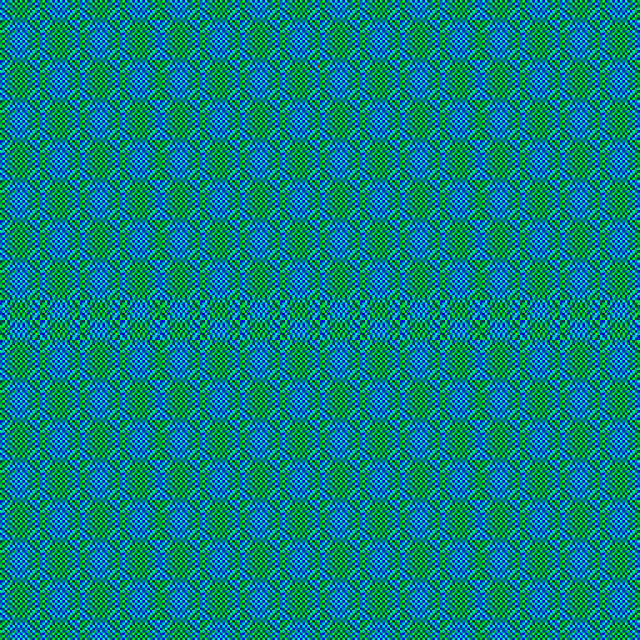
Reproduce this pattern procedurally as a Shadertoy shader.

```glsl
// Woven dot checker of green and blue oval cells with mirrored seams.

const float REPEATS = 16.0;          // cells across and down
const float DOTS_PER_CELL = 16.0;    // fine dots along one cell side
const float CORE_WIDTH = 0.66;       // half width of the cell core
const float CORE_HEIGHT = 0.97;      // half height of the cell core
const float EDGE_DITHER = 0.85;      // how far dots mix across a core edge
const float RING_RATE = 5.0;         // phase turn of the dots from a cell centre
const float DOT_GAIN = 1.7;          // steepness of the dot contrast
const float DOT_LIMIT = 1.1;         // strongest dot contrast
const int SAMPLES = 3;               // smoothing samples per pixel side

const vec3 BLUE_LOW   = vec3(0.00, 0.08, 0.79);
const vec3 BLUE_MID   = vec3(0.00, 0.37, 0.66);
const vec3 BLUE_HIGH  = vec3(0.00, 0.86, 0.75);
const vec3 GREEN_LOW  = vec3(0.00, 0.22, 0.29);
const vec3 GREEN_MID  = vec3(0.00, 0.57, 0.27);
const vec3 GREEN_HIGH = vec3(0.00, 0.91, 0.22);

const vec3 FLECK_COLOR = vec3(0.65, 0.05, 0.20);
const vec2 FLECK_DOT = vec2(127.0, 229.0);   // the one stray dot

// Three-stop ramp; tone runs from -DOT_LIMIT to DOT_LIMIT.
vec3 toneRamp(vec3 low, vec3 mid, vec3 high, float tone) {
    return tone < 0.0 ? mix(mid, low, -tone) : mix(mid, high, tone);
}

// Alternating sign, +1 or -1, from an integer.
float alternate(float n) {
    return 2.0 * mod(n, 2.0) - 1.0;
}

// Rounded core: positive inside, negative in the border around it.
float cellCore(vec2 q) {
    float u = abs(q.x) / CORE_WIDTH;
    float v = abs(q.y) / CORE_HEIGHT;
    return 1.0 - pow(u, 2.5) - pow(v, 5.0);
}

vec3 weave(vec2 p) {
    vec2 dotId = floor(p * REPEATS * DOTS_PER_CELL);

    // Rows are shifted by half a cell.
    vec2 grid = (dotId + 0.5) / DOTS_PER_CELL + vec2(0.0, 0.5);
    vec2 cell = floor(grid);
    vec2 q = 2.0 * fract(grid) - 1.0;

    // The middle row is split into two short rows.
    if (cell.y == 0.5 * REPEATS) q.y = 2.0 * abs(q.y) - 1.0;

    // Sides swap at the quarter seams and at the horizontal midline.
    float sideFlip = step(abs(p.x - 0.5), 0.25);
    float lowerFlip = step(p.y, 0.5);
    float side = alternate(cell.x + cell.y + sideFlip + lowerFlip);

    // Fine checker: brightness and hue beat a quarter turn apart in rings.
    float checker = alternate(dotId.x + dotId.y);
    float phase = RING_RATE * dot(q, q);
    float tone = clamp(DOT_GAIN * cos(phase), -DOT_LIMIT, DOT_LIMIT) * checker;
    float dither = EDGE_DITHER * sin(phase) * checker;
    float isBlue = step(0.0, side * cellCore(q) + dither);

    vec3 green = toneRamp(GREEN_LOW, GREEN_MID, GREEN_HIGH, tone);
    vec3 blue = toneRamp(BLUE_LOW, BLUE_MID, BLUE_HIGH, tone);
    vec3 color = mix(green, blue, isBlue);
    return dotId == FLECK_DOT ? FLECK_COLOR : color;
}

void mainImage(out vec4 fragColor, in vec2 fragCoord) {
    // Average a small grid of samples inside the pixel.
    vec3 sum = vec3(0.0);
    for (int j = 0; j < SAMPLES; j++) {
        for (int i = 0; i < SAMPLES; i++) {
            vec2 offset = (vec2(i, j) + 0.5) / float(SAMPLES) - 0.5;
            sum += weave((fragCoord + offset) / iResolution.xy);
        }
    }
    fragColor = vec4(clamp(sum / float(SAMPLES * SAMPLES), 0.0, 1.0), 1.0);
}
```
